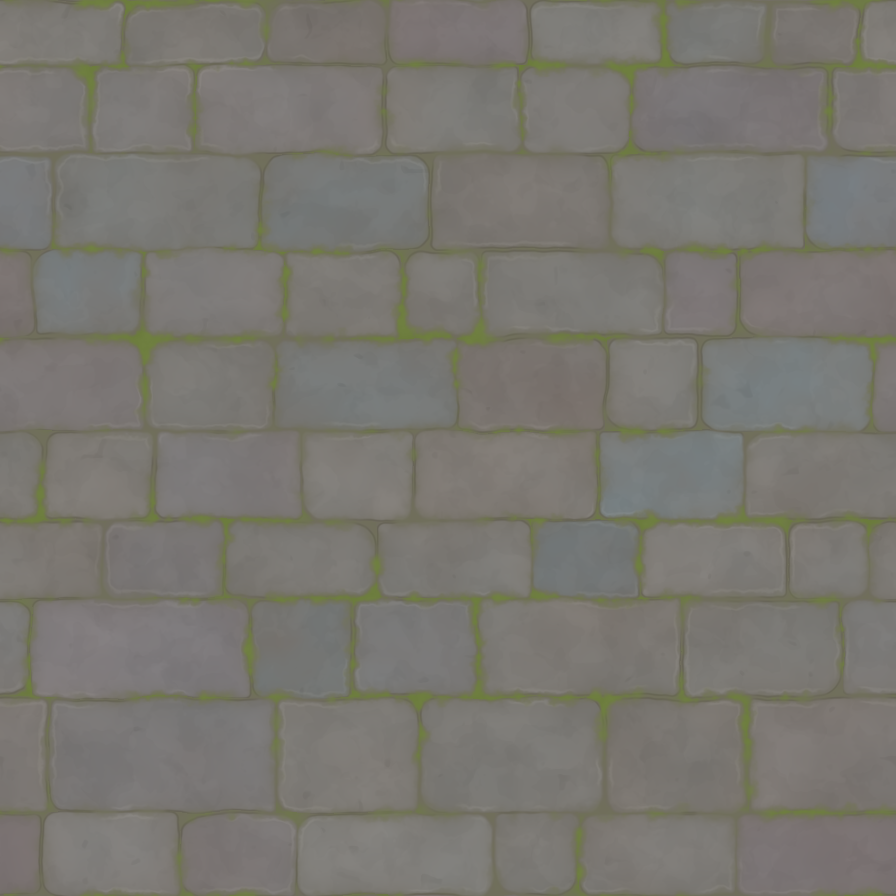
Write a three.js fragment shader that draws this texture.

```glsl
// Worn stone wall: ten uneven courses of five to seven rounded blocks, moss in the joints.
// Each pixel finds its course and block, then a rounded-box distance drives the
// joint, rim light and moss; tiling noise paints the soft blotches.

varying vec2 vUv;

const float ROWS = 10.0;
const float TAU = 6.28319;
const vec3 STONE = vec3(0.494, 0.485, 0.469);
const vec3 BROWN_TINT = vec3(-0.012, -0.022, -0.026);
const vec3 BLUE_TINT = vec3(-0.034, -0.006, 0.012);
const vec3 VIOLET_TINT = vec3(-0.004, -0.016, 0.006);
const vec3 GROUT = vec3(0.440, 0.425, 0.375);
const vec3 OLIVE = vec3(0.440, 0.447, 0.330);
const vec3 MOSS = vec3(0.425, 0.492, 0.235);

float hash(vec2 p) {
  return fract(sin(dot(p, vec2(127.1, 311.7))) * 43758.5453);
}

// Value noise that wraps after the given number of cells.
float noise(vec2 uv, float cells) {
  vec2 p = uv * cells;
  vec2 i = floor(p);
  vec2 f = fract(p);
  f = f * f * (3.0 - 2.0 * f);
  vec2 a = mod(i, cells);
  vec2 b = mod(i + 1.0, cells);
  return mix(mix(hash(a), hash(vec2(b.x, a.y)), f.x),
             mix(hash(vec2(a.x, b.y)), hash(b), f.x), f.y);
}

float fbm(vec2 uv, float cells) {
  float sum = 0.0;
  float gain = 0.533;
  for (int k = 0; k < 4; k++) {
    sum += gain * noise(uv, cells);
    cells *= 2.0;
    gain *= 0.5;
  }
  return sum;
}

// Height of the lower edge of a course, in canvas units.
float rowEdge(float row) {
  float a = TAU * row / ROWS;
  return row / ROWS + 0.0184 - 0.0074 * cos(a) - 0.0033 * sin(a)
       - 0.0091 * cos(2.0 * a) - 0.0080 * sin(2.0 * a)
       - 0.0019 * cos(3.0 * a) - 0.0075 * sin(3.0 * a);
}

// Position of a vertical joint, in mean block widths.
float jointAt(float j, float row, float count) {
  return j + 0.56 * (hash(vec2(mod(j, count) + 3.0, row + 17.0)) - 0.5);
}

float roundedBox(vec2 p, vec2 halfSize, float radius) {
  vec2 q = abs(p) - halfSize + radius;
  return length(max(q, 0.0)) + min(max(q.x, q.y), 0.0) - radius;
}

// Signed distance to the block under p (negative inside); also gives its id.
float blockDistance(vec2 p, out vec2 id) {
  float y = fract(p.y);
  float row = 0.0;
  for (int k = 1; k < 10; k++) row += step(rowEdge(float(k)), y);
  float count = mod(row, 4.0) < 0.5 ? 6.0 : 5.0 + mod(row + 2.0, 3.0);
  float x = p.x * count - hash(vec2(row, 41.0));
  float j = floor(x);
  if (x < jointAt(j, row, count)) j -= 1.0;
  else if (x >= jointAt(j + 1.0, row, count)) j += 1.0;
  id = vec2(mod(j, count), row);

  // Uneven insets make the joints vary in width.
  vec2 lo = vec2(jointAt(j, row, count) / count, rowEdge(row));
  vec2 hi = vec2(jointAt(j + 1.0, row, count) / count, rowEdge(row + 1.0));
  lo += 0.0003 + 0.0032 * vec2(hash(id + 5.3), hash(id + 8.1));
  hi -= 0.0003 + 0.0032 * vec2(hash(id + 2.7), hash(id + 6.9));
  vec2 q = vec2(x / count, y) - 0.5 * (lo + hi);
  float corner = hash(id * 3.1 + sign(q) * 0.37);
  return roundedBox(q, 0.5 * (hi - lo), mix(0.005, 0.026, corner * corner));
}

// Block colour: one tint per block plus brushed light and dark blotches.
vec3 stoneColor(vec2 uv, vec2 id) {
  vec2 brushed = uv + 0.022 * (vec2(fbm(uv, 31.0), fbm(uv + 0.37, 31.0)) - 0.5);
  float broad = fbm(brushed, 14.0) - 0.5;
  float patches = smoothstep(0.47, 0.54, fbm(brushed + 0.61, 26.0)) - 0.5;
  float dabs = smoothstep(0.54, 0.60, fbm(brushed + 0.29, 40.0));
  vec3 color = STONE + 0.026 * (hash(id + 11.0) - 0.5);
  color += BROWN_TINT * smoothstep(0.45, 1.0, hash(id + 23.0));
  color += BLUE_TINT * smoothstep(0.7, 1.0, hash(id + 31.0)) * (0.8 + 2.0 * broad);
  color += VIOLET_TINT * smoothstep(0.6, 1.0, hash(id + 47.0));
  color += 0.060 * broad + 0.010 * patches - 0.008 * dabs;
  color += vec3(0.02, -0.008, -0.02) * (fbm(uv + 0.23, 9.0) - 0.5);
  float pits = smoothstep(0.93, 0.98, noise(brushed + 0.15, 53.0));
  return color - 0.020 * pits;
}

void main() {
  vec2 wobble = vec2(fbm(vUv, 22.0), fbm(vUv + 0.37, 22.0)) - 0.5;
  vec2 id;
  float d = blockDistance(vUv + 0.009 * wobble, id);
  float grain = fbm(vUv + 0.71, 64.0) - 0.5;
  float wear = fbm(vUv + 0.53, 15.0);

  // Stone face, soiled unevenly towards its edge, with a broken light rim.
  vec3 color = stoneColor(vUv, id);
  float soil = exp(min(d + 0.012 * grain, 0.0) / 0.007);
  color = mix(color, GROUT, soil * mix(0.3, 0.8, 1.0 - wear));
  float rim = 1.0 - smoothstep(0.0, 0.0030, abs(d + 0.0055 + 0.010 * grain));
  color += 0.030 * rim * smoothstep(0.50, 0.66, wear);

  // Joint with a thin, patchy shadow line.
  color = mix(color, GROUT, smoothstep(-0.0020, 0.0020, d));
  float line = 1.0 - smoothstep(0.0, 0.0020, abs(d - 0.0005));
  color -= 0.045 * line * smoothstep(0.42, 0.66, fbm(vUv + 0.83, 20.0));

  // Moss fills the wider gaps and creeps onto the stones in places.
  float growth = smoothstep(0.40, 0.62, fbm(vUv + 0.19, 13.0));
  float cover = smoothstep(-0.007, 0.003, d + 0.020 * grain);
  vec3 moss = mix(OLIVE, MOSS, smoothstep(-0.002, 0.004, d + 0.012 * grain));
  color = mix(color, moss + 0.04 * grain, cover * mix(0.12, 0.95, growth));

  gl_FragColor = vec4(color, 1.0);
}
```
